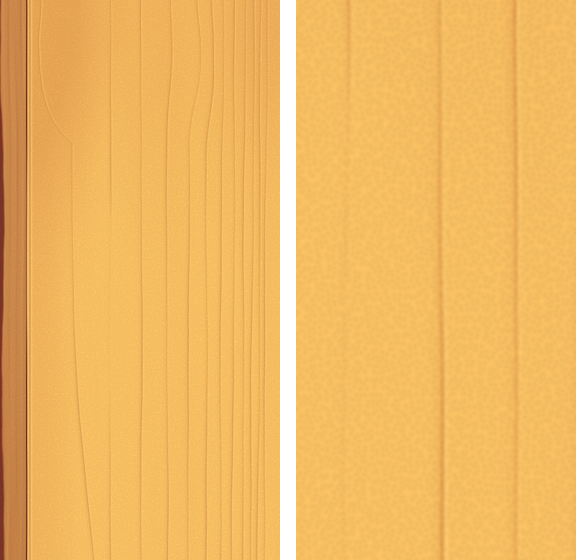
Left: the whole. Right: its middle third, enlarged.
This texture is drawn by a Shadertoy shader. Its source:

```glsl
const vec3 HONEY = vec3(0.965, 0.748, 0.382);
const vec3 AMBER = vec3(0.905, 0.645, 0.325);
const vec3 PLANK = vec3(0.81, 0.55, 0.30);
const vec3 PLANK_STREAK = vec3(0.72, 0.45, 0.25);
const vec3 MAROON = vec3(0.48, 0.20, 0.15);
const vec3 GROOVE = vec3(0.83, 0.55, 0.25);
const vec3 RIDGE = vec3(1.0, 0.82, 0.50);

const float SEAM_X = 0.095;        // joint between side plank and board
const float SEAM_WIDTH = 0.0035;
const int VEINS = 12;
const float VEIN_START = 0.26;     // first vein, then ever closer spacing
const float VEIN_SPAN = 0.79;
const float VEIN_CROWDING = 0.185;
const float VEIN_WIDTH = 0.0032;
const float KNOT_HEIGHT = 0.745;
const float SPECKLE_CELLS = 150.0;
const float SPECKLE_STRENGTH = 0.035;

vec2 hash2(vec2 p) {
    vec3 q = fract(vec3(p.xyx) * vec3(0.1031, 0.1030, 0.0973));
    q += dot(q, q.yzx + 33.33);
    return fract((q.xx + q.yz) * q.zy);
}

// Distance to the nearest scattered point
float cellular(vec2 p) {
    vec2 cell = floor(p), f = fract(p);
    float nearest = 2.0;
    for (int j = -1; j <= 1; j++)
        for (int i = -1; i <= 1; i++) {
            vec2 o = vec2(i, j);
            nearest = min(nearest, length(o + hash2(cell + o) - f));
        }
    return nearest;
}

// Layered sines, about -1 to 1
float sway(float t, float seed) {
    return 0.6 * sin(t + seed * 2.4) + 0.3 * sin(2.3 * t + seed * 4.1)
         + 0.1 * sin(5.9 * t + seed);
}

float veinX(float i, float h) {
    float x = VEIN_START + VEIN_SPAN * (1.0 - exp(-VEIN_CROWDING * i));
    x += 0.004 * sway(h * 7.0, i) + 0.012 * (h - 0.5) * smoothstep(4.0, 8.0, i);
    if (i < 0.5) {
        // The first vein swings around the knot and drifts at the foot
        float above = max(h - KNOT_HEIGHT, 0.0);
        x -= 0.128 * (1.0 - exp(-20.0 * above));
        x += 0.012 * smoothstep(0.92, 1.0, h);
        x += 0.075 * pow(max(0.5 - h, 0.0) * 2.0, 1.7);
    }
    // Neighbouring veins bulge together near the top
    float bulge = exp(-pow((i - 4.2) / 1.1, 2.0));
    float start = 0.74 + 0.02 * (4.0 - i);
    x += bulge * (0.045 * smoothstep(start, start + 0.15, h)
                - 0.014 * smoothstep(0.92, 1.0, h));
    return x;
}

vec3 boardColor(vec2 uv) {
    // Warm shading on the upper left, along the seam and at the corners
    float upper = smoothstep(0.45, 1.0, uv.y);
    float left = 1.0 - smoothstep(0.10, 0.30 + 0.20 * upper, uv.x);
    float corner = smoothstep(0.7, 1.0, uv.x) * smoothstep(0.65, 1.0, uv.y);
    float warm = left * (0.50 + 0.50 * upper) + 0.40 * upper + 0.3 * corner;
    warm += 0.07 * sway(uv.x * 17.0 + uv.y * 2.0, 1.3);
    vec3 col = mix(HONEY, AMBER, clamp(warm, 0.0, 1.0));

    // Each vein is a soft groove with a lit ridge beside it
    for (int k = 0; k < VEINS; k++) {
        float i = float(k);
        float d = (uv.x - veinX(i, uv.y)) / VEIN_WIDTH;
        float fade = 0.75 + 0.25 * sin(uv.y * 8.0 + i * 2.7);
        if (k == 1) fade *= 0.15 + 0.85 * smoothstep(0.12, 0.28, abs(uv.y - 0.45));
        col = mix(col, GROOVE, 0.60 * fade * exp(-d * d));
        col = mix(col, RIDGE, 0.38 * fade * exp(-pow((d - 1.5) / 0.9, 2.0)));
        col = mix(col, AMBER, 0.25 * fade * exp(-pow((d + 1.5) / 2.2, 2.0)));
    }

    // Bevel beside the seam
    float bevel = (uv.x - SEAM_X) / SEAM_WIDTH;
    col = mix(col, RIDGE, 0.6 * exp(-pow(bevel - 1.7, 2.0)));
    col = mix(col, GROOVE, 0.7 * exp(-pow(bevel - 3.5, 2.0)));
    return mix(col, RIDGE, 0.5 * exp(-pow(bevel - 5.0, 2.0)));
}

vec3 plankColor(vec2 uv) {
    float bend = uv.x + 0.006 * sway(uv.y * 5.0, 0.7);
    float streak = sway(bend * 210.0, 2.0) * sway(uv.y * 4.0 + bend * 30.0, 3.0);
    float shade = 0.22 + 0.55 * streak + 0.25 * smoothstep(0.5, 0.0, uv.y);
    return mix(PLANK, PLANK_STREAK, clamp(shade, 0.0, 1.0));
}

void mainImage(out vec4 fragColor, in vec2 fragCoord) {
    vec2 uv = fragCoord / iResolution.xy;
    vec2 p = fragCoord / iResolution.x;
    float px = 1.0 / iResolution.x;

    float seam = SEAM_X + 0.001 * sway(uv.y * 9.0, 0.0);
    vec3 col = mix(plankColor(uv), boardColor(uv),
                   smoothstep(-px, px, uv.x - seam));

    // Dark seam, fainter around mid height
    float depth = 0.55 + 0.45 * smoothstep(0.08, 0.25, abs(uv.y - 0.55));
    float gap = (uv.x - seam) / SEAM_WIDTH;
    col = mix(col, MAROON * 0.8, depth * exp(-gap * gap * 2.0));

    // Ragged maroon edge at the far left
    float edge = 0.010 + 0.004 * sin(uv.y * 11.0 - 5.0) + 0.0015 * sway(uv.y * 40.0, 1.0);
    edge -= 0.006 * smoothstep(0.7, 0.9, uv.y);
    col = mix(MAROON, col, smoothstep(-px, 1.5 * px, uv.x - edge));

    // Fine speckle over the wood
    float speckle = cellular(p * SPECKLE_CELLS) - 0.45;
    col *= 1.0 + SPECKLE_STRENGTH * speckle * 1.5;
    fragColor = vec4(clamp(col, 0.0, 1.0), 1.0);
}
```
